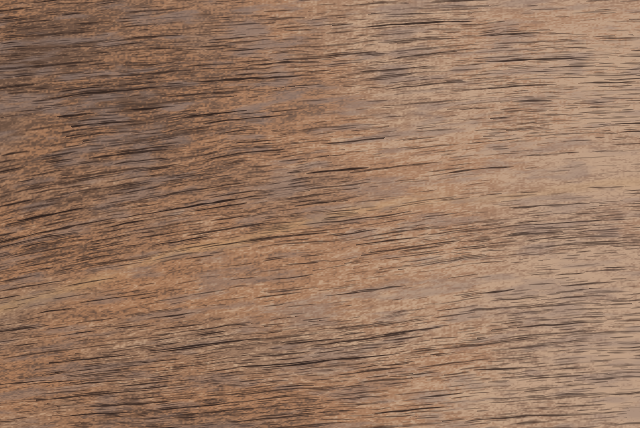
Write a WebGL 2 fragment shader that draws this texture.

```glsl
#version 300 es
precision highp float;
// Weathered brown wood board with fine rising grain, thin dark pores and a pale veil of light.

uniform vec2 u_resolution;
out vec4 fragColor;

// Colours
const vec3 DEEP  = vec3(0.42, 0.32, 0.26);
const vec3 BROWN = vec3(0.58, 0.45, 0.36);
const vec3 RUST  = vec3(0.65, 0.47, 0.345);
const vec3 TAN   = vec3(0.77, 0.635, 0.515);
const vec3 GREY  = vec3(0.53, 0.45, 0.415);
const vec3 VEIL  = vec3(0.70, 0.595, 0.535);
const vec3 STRAW = vec3(0.79, 0.63, 0.45);
const vec3 PORE  = vec3(0.17, 0.125, 0.11);

// Sizes are in canvas heights
const float SEAM_HEIGHT = 0.486;
const float SEAM_WIDTH = 0.014;
const float SLOPE = 0.045;
const float BEND = 0.46;
const float BEND_REACH = 0.33;
const int PORE_LAYERS = 5;
const vec2 PORE_CELL = vec2(0.058, 0.0058);
const float PORE_GROWTH = 1.55;
const float PORE_DENSITY = 0.40;
const float PORE_THICKNESS = 0.00085;

float hash(vec2 p) {
    return fract(sin(dot(p, vec2(127.1, 311.7))) * 43758.5);
}

float noise(vec2 p) {
    vec2 i = floor(p), f = fract(p);
    f = f * f * (3.0 - 2.0 * f);
    return mix(mix(hash(i), hash(i + vec2(1, 0)), f.x),
               mix(hash(i + vec2(0, 1)), hash(i + vec2(1, 1)), f.x), f.y);
}

float fbm(vec2 p) {
    float sum = 0.0, amp = 0.533;
    for (int i = 0; i < 4; i++) {
        sum += amp * noise(p);
        p = p * 2.03 + 17.3;
        amp *= 0.5;
    }
    return sum;
}

// Rise of the seam from its height at mid canvas
float seamLift(float x) {
    return 0.37 * x - 0.11 * x * x - 0.2156;
}

// Straightens the grain: x runs along the fibres, y across them
vec2 grainSpace(vec2 p) {
    float reach = (p.y - 0.40) / BEND_REACH;
    float across = p.y - SLOPE * p.x - BEND * seamLift(p.x) * mix(0.1, 1.0, exp(-reach * reach));
    across += 0.014 * (noise(vec2(p.x * 2.4, across * 5.0)) - 0.5);
    across += 0.005 * (noise(vec2(p.x * 9.0, across * 24.0) + 40.0) - 0.5);
    across += 0.0022 * (noise(vec2(p.x * 34.0, across * 60.0) + 90.0) - 0.5);
    return vec2(p.x, across);
}

// One layer of tapered dark slits, at most one per cell
float poreLayer(vec2 g, vec2 cell, float density, float thickness, float px) {
    float row = floor(g.y / cell.y);
    float x = g.x / cell.x + 7.0 * hash(vec2(row, cell.x * 91.0));
    vec2 id = vec2(floor(x), row) + cell.x * 53.0;
    float along = fract(x) - 0.5;
    float reach = 2.0 * along / mix(0.4, 1.0, hash(id + 3.7));
    float taper = max(0.0, 1.0 - reach * reach);
    float centre = mix(0.35, 0.65, hash(id + 8.1)) + 0.35 * along * (hash(id + 5.3) - 0.5);
    float dist = abs(fract(g.y / cell.y) - centre) * cell.y;
    float width = thickness * sqrt(taper) * mix(0.4, 1.6, noise(g * vec2(45.0, 90.0)));
    float coverage = clamp((width - dist) / px + 0.5, 0.0, 1.0)
                   - clamp((-width - dist) / px + 0.5, 0.0, 1.0);
    float strength = mix(0.35, 1.0, hash(id + 1.9));
    return step(hash(id), density) * strength * coverage;
}

void main() {
    vec2 p = gl_FragCoord.xy / u_resolution.y;
    float px = 1.0 / u_resolution.y;
    vec2 g = grainSpace(p);

    // Broad light and shade
    float veil = smoothstep(0.1, 1.55, p.x + 0.35 * (p.y - 0.5));
    vec2 toShade = (p - vec2(0.35, 0.85)) * vec2(1.6, 3.4);
    float shade = exp(-dot(toShade, toShade));

    // Fibres from soft streaks down to sharp fine flecks
    float blotch = fbm(g * vec2(2.5, 8.0) + 5.0);
    float streak = fbm(g * vec2(10.0, 75.0) + 11.0);
    float fibre = noise(g * vec2(60.0, 260.0) + 23.0);
    float fleck = noise(g * vec2(210.0, 342.0) + 71.0);
    float tone = 0.36 + 0.46 * veil - 0.25 * shade
               + 0.55 * (blotch - 0.5) + 0.45 * (streak - 0.5)
               + 0.36 * (fibre - 0.5) + 0.42 * (fleck - 0.5);

    vec3 warm = mix(BROWN, RUST, smoothstep(0.3, 0.65, fbm(g * vec2(3.0, 6.0) + 31.0)));
    vec3 col = mix(DEEP, warm, smoothstep(0.0, 0.5, tone));
    col = mix(col, TAN, smoothstep(0.42, 0.95, tone));

    // Pale seam that cuts across the fibres
    float seam = (p.y - seamLift(p.x) - SEAM_HEIGHT) / SEAM_WIDTH
               + 1.6 * (noise(p * vec2(7.0, 9.0)) - 0.5);
    float patchy = smoothstep(0.15, 0.6, noise(g * vec2(6.0, 40.0) + 9.0));
    col = mix(col, STRAW, 0.5 * exp(-seam * seam) * patchy);

    // Grey stains and the veil
    float stain = smoothstep(0.46, 0.76, fbm(g * vec2(12.0, 60.0) + 57.0));
    col = mix(col, GREY, stain * (0.45 + 0.3 * shade));
    col = mix(col, VEIL, 0.33 * veil);

    // Pores, from many short ones to a few long ones
    float cluster = mix(0.4, 1.5, smoothstep(0.25, 0.75, noise(g * vec2(3.0, 11.0) + 83.0)));
    float pores = 0.0;
    float size = 1.0;
    for (int i = 0; i < PORE_LAYERS; i++) {
        float slit = poreLayer(g + 2.0, PORE_CELL * size, PORE_DENSITY * cluster,
                               PORE_THICKNESS * sqrt(size), px);
        pores = max(pores, slit * mix(0.75, 1.0, float(i) / float(PORE_LAYERS - 1)));
        size *= PORE_GROWTH;
    }
    col = mix(col, PORE, pores * (1.0 - 0.2 * veil));

    fragColor = vec4(col, 1.0);
}
```
